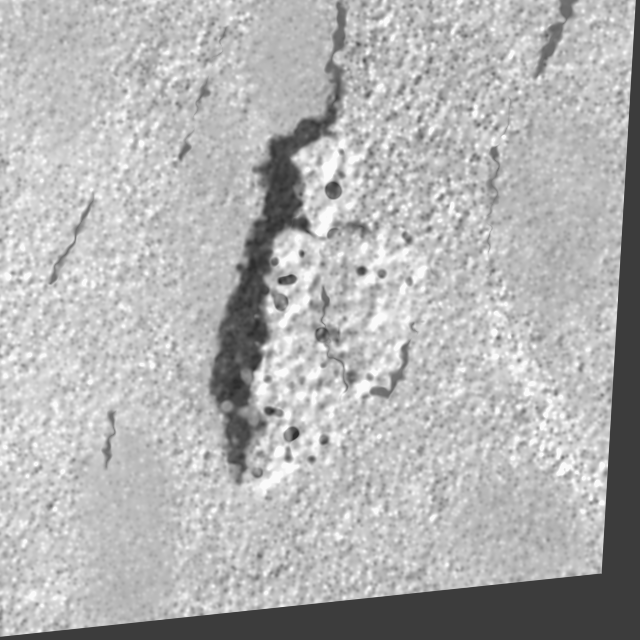
A three.js fragment shader for this texture:

```glsl
// Grayscale aerial view of a gritty slope with a shadowed scarp and bright rubble.
varying vec2 vUv;

const float FRAME_TONE = 0.235;
const float GROUND_TONE = 0.765;
const float SHADOW_TONE = 0.28;
const vec2 LIGHT = vec2(-0.30, 0.28);

vec2 hash2(vec2 cell) {
  return fract(sin(vec2(dot(cell, vec2(127.1, 311.7)), dot(cell, vec2(269.5, 183.3)))) * 43758.5);
}

// Cellular noise: one soft light or dark grain scattered in each cell
float grains(vec2 p) {
  vec2 base = floor(p);
  float sum = 0.0;
  for (int j = -1; j <= 1; j++) {
    for (int i = -1; i <= 1; i++) {
      vec2 cell = base + vec2(float(i), float(j));
      vec2 rnd = hash2(cell);
      vec2 d = cell + rnd - p;
      float strength = 2.0 * fract(rnd.x * 37.0 + rnd.y * 53.0) - 1.0;
      sum += strength * exp(-5.0 * dot(d, d));
    }
  }
  return sum;
}

// Slope shading of a bed of grains
float relief(vec2 p) { return grains(p) - grains(p + LIGHT); }

float waves(vec2 p) {
  float sum = 0.0;
  float amp = 0.5;
  for (int i = 0; i < 4; i++) {
    sum += amp * sin(p.x + 1.7 * sin(p.y)) * cos(p.y * 0.9 + sin(p.x * 1.3));
    p = mat2(1.5, 1.1, -1.1, 1.5) * p + 2.3;
    amp *= 0.6;
  }
  return sum;
}

// Distance to a capsule from ends.xy to ends.zw with radius ra to rb
float taper(vec2 p, vec4 ends, float ra, float rb) {
  vec2 axis = ends.zw - ends.xy;
  float t = clamp(dot(p - ends.xy, axis) / dot(axis, axis), 0.0, 1.0);
  return length(p - ends.xy - axis * t) - mix(ra, rb, t);
}

float blob(vec2 p, vec2 center, vec2 radius) {
  return 1.0 - smoothstep(0.6, 1.4, length((p - center) / radius));
}

float fill(float d, float soft) { return 1.0 - smoothstep(-soft, soft, d); }

float leftOf(vec2 p, vec2 a, vec2 b) {
  vec2 dir = normalize(b - a);
  return dir.x * (p.y - a.y) - dir.y * (p.x - a.x);
}

float scarpShadow(vec2 p) {
  float d = taper(p, vec4(0.526, 0.87, 0.52, 0.81), 0.006, 0.011);
  d = min(d, taper(p, vec4(0.52, 0.81, 0.445, 0.765), 0.011, 0.024));
  d = min(d, taper(p, vec4(0.440, 0.75, 0.438, 0.68), 0.028, 0.030));
  d = min(d, taper(p, vec4(0.438, 0.68, 0.387, 0.53), 0.028, 0.029));
  d = min(d, taper(p, vec4(0.387, 0.53, 0.368, 0.41), 0.030, 0.036));
  d = min(d, taper(p, vec4(0.368, 0.41, 0.382, 0.26), 0.034, 0.013));
  return min(d, taper(p, vec4(0.46, 0.65, 0.56, 0.645), 0.015, 0.006));
}

float rubbleShape(vec2 p) {
  float d = taper(p, vec4(0.522, 0.755, 0.518, 0.68), 0.038, 0.043);
  d = min(d, taper(p, vec4(0.462, 0.60, 0.462, 0.53), 0.042, 0.049));
  d = min(d, taper(p, vec4(0.605, 0.575, 0.575, 0.44), 0.065, 0.056));
  d = min(d, taper(p, vec4(0.478, 0.43, 0.465, 0.315), 0.073, 0.060));
  return min(d, taper(p, vec4(0.46, 0.27, 0.40, 0.24), 0.026, 0.014));
}

float cracks(vec2 p) {
  float d = taper(p, vec4(0.537, 1.0, 0.526, 0.86), 0.006, 0.006);
  d = min(d, taper(p, vec4(0.895, 1.0, 0.84, 0.88), 0.008, 0.005));
  d = min(d, taper(p, vec4(0.80, 0.85, 0.765, 0.68), 0.001, 0.003));
  d = min(d, taper(p, vec4(0.765, 0.68, 0.76, 0.58), 0.002, 0.0));
  d = min(d, taper(p, vec4(0.35, 0.96, 0.285, 0.75), 0.003, 0.0));
  d = min(d, taper(p, vec4(0.15, 0.70, 0.08, 0.57), 0.001, 0.003));
  d = min(d, taper(p, vec4(0.185, 0.37, 0.165, 0.27), 0.002, 0.001));
  d = min(d, taper(p, vec4(0.507, 0.55, 0.505, 0.49), 0.004, 0.003));
  d = min(d, taper(p, vec4(0.505, 0.49, 0.537, 0.39), 0.003, 0.004));
  return min(d, taper(p, vec4(0.60, 0.39, 0.66, 0.49), 0.008, 0.003));
}

void main() {
  vec2 p = vUv;
  float clumps = grains(p * 30.0);
  float fine = grains(p * 135.0);
  float medium = relief(p * vec2(85.0, 72.0));
  vec2 ragged = p + 0.012 * vec2(clumps, grains(p * 30.0 + 9.0));
  ragged += 0.007 * vec2(grains(p * 75.0), grains(p * 75.0 + 9.0));

  // Worn patches carry less grit
  float worn = max(blob(p, vec2(0.455, 0.91), vec2(0.07, 0.12)), blob(p, vec2(0.20, 0.18), vec2(0.07, 0.19)));
  worn = max(worn, 0.7 * blob(p, vec2(0.33, 0.62), vec2(0.06, 0.24)));
  worn = max(worn, 0.8 * blob(p, vec2(0.87, 0.66), vec2(0.09, 0.18)));
  worn = max(worn, 0.8 * blob(p, vec2(0.81, 0.17), vec2(0.11, 0.09)));
  worn = max(worn, 0.7 * blob(p, vec2(0.08, 0.89), vec2(0.09, 0.14)));
  float coarse = blob(p, vec2(0.66, 0.82), vec2(0.15, 0.24));
  float grit = (1.0 - 0.75 * worn) * (0.9 + 0.4 * coarse + 0.5 * waves(p * 23.0));

  // Ground, with pale scree on the right
  float scree = fill(taper(ragged, vec4(0.78, 0.53, 0.85, 0.35), 0.01, 0.03), 0.025);
  scree = max(scree, fill(taper(ragged, vec4(0.85, 0.35, 0.92, 0.22), 0.03, 0.02), 0.03));
  float tone = GROUND_TONE + 0.03 * waves(p * 17.0) - 0.05 * worn - 0.04 * coarse;
  tone += 0.05 * blob(p, vec2(0.08, 0.48), vec2(0.18, 0.45)) + 0.09 * scree;
  tone += (grit + 0.7 * scree) * (0.19 * medium + 0.12 * fine + 0.06 * clumps) + 0.04 * fine;

  // Shadow, rubble and cracks
  float debris = smoothstep(0.1, 0.7, grains(p * 42.0 + 3.0)) * smoothstep(0.50, 0.38, p.y);
  float shade = SHADOW_TONE + 0.07 * clumps + 0.09 * medium + 0.05 * fine + 0.3 * debris;
  tone = mix(tone, shade, fill(scarpShadow(ragged), 0.010));
  float rubble = 0.84 + 0.10 * clumps + 0.32 * relief(p * 50.0) + 0.18 * medium + 0.12 * fine;
  rubble -= 0.08 * blob(p, vec2(0.535, 0.50), vec2(0.045, 0.11));
  rubble -= 0.42 * smoothstep(0.25, 0.7, grains(p * 44.0 + 7.0));
  tone = mix(tone, rubble, fill(rubbleShape(ragged), 0.009));
  float gap = cracks(ragged) + 0.009 * grains(p * 48.0 + 5.0);
  tone = mix(tone, 0.34, 0.8 * fill(gap, 0.005));

  // Slanted frame
  vec2 corner = vec2(0.940, 0.104);
  float inside = min(leftOf(p, vec2(0.0, 0.005), corner), leftOf(p, corner, vec2(0.9935, 1.0)));
  tone = mix(FRAME_TONE, clamp(tone, 0.18, 0.98), smoothstep(-0.001, 0.001, inside));
  gl_FragColor = vec4(vec3(tone), 1.0);
}
```
